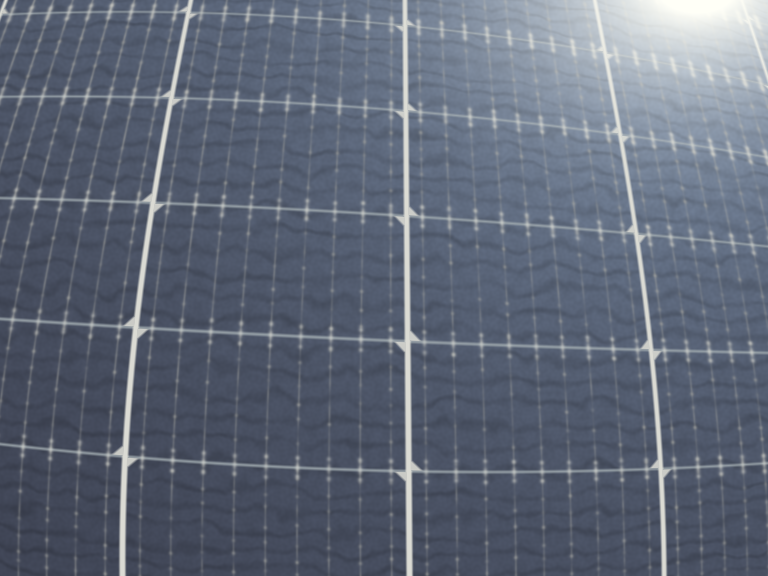
A Shadertoy shader for this texture:

```glsl
// Solar panel seen through a wide lens: a bent grid of half-cut cells with white gaps,
// corner notches, nine soldered busbars per cell, wavy dark ripples and a sun glare.
// Curved cell coordinates come from polynomials; strokes use distances in canvas heights.

const float BUSBARS = 9.15;        // busbar pitch per cell, with a small side margin
const float BEADS = 7.0;           // solder beads along each busbar
const float RIPPLES = 5.5;         // dark ripples per cell
const float LAST_ROW = 4.0;        // lowest visible row gap
const float SOFTNESS = 0.0028;     // edge blur, in canvas heights
const float COLUMN_GAP = 0.0108;   // half width, in cell widths
const float ROW_GAP = 0.0108;      // half width, in cell heights
const float BUS_RADIUS = 0.0023;   // soft radius of a busbar, in canvas heights
const float BEAD_RADIUS = 0.0042;  // soft radius of a solder bead
const float NOTCH = 0.108;         // corner notch reach, in cell heights
const float CELL_ASPECT = 2.1;
const vec2 SUN = vec2(1.21, 1.02);
const vec3 CELL_DARK = vec3(0.220, 0.235, 0.295);
const vec3 CELL_HAZE = vec3(0.495, 0.570, 0.670);
const vec3 GAP_WHITE = vec3(0.86, 0.86, 0.83);
const vec3 ROW_SILVER = vec3(0.62, 0.66, 0.68);
const vec3 BUS_SILVER = vec3(0.65, 0.65, 0.63);
const vec3 SUN_WHITE = vec3(1.0, 1.0, 0.97);

float hash(vec2 p) {
    vec3 q = fract(p.xyx * 0.1031);
    q += dot(q, q.yzx + 33.33);
    return fract((q.x + q.y) * q.z);
}

float cornerSlope(vec2 corner, vec2 offset) {
    float angle = 6.2832 * hash(corner);
    return dot(vec2(cos(angle), sin(angle)), offset);
}

float gradientNoise(vec2 p) {
    vec2 i = floor(p), f = fract(p);
    vec2 w = f * f * f * (f * (f * 6.0 - 15.0) + 10.0);
    vec2 e = vec2(1.0, 0.0);
    float low = mix(cornerSlope(i, f), cornerSlope(i + e, f - e), w.x);
    float high = mix(cornerSlope(i + e.yx, f - e.yx), cornerSlope(i + 1.0, f - 1.0), w.x);
    return mix(low, high, w.y);
}

float stroke(float dist, float halfWidth) {
    return 1.0 - smoothstep(halfWidth - SOFTNESS, halfWidth + SOFTNESS, dist);
}

float glow(float dist, float radius) {
    return exp(-dist * dist / (radius * radius));
}

// Canvas point to (column, row); whole numbers lie on the gaps, rows count downward.
vec2 panelCoord(vec2 p) {
    float t = p.y * p.y;
    float x = (p.x - 0.711 + 0.008 * p.y) * (0.747 + t * (0.22 + 0.035 * t));
    float column = x * (2.736 + x * (0.531 + x * 1.07));
    x = p.x - 0.705;
    float y = (1.0 - p.y - x * (0.104 + 0.1123 * x)) / (1.0 - x * (0.103 + 0.219 * x));
    float row = -0.345 + y * (7.966 + y * (-5.683 + y * 2.98));
    return vec2(column, row);
}

void mainImage(out vec4 fragColor, in vec2 fragCoord) {
    vec2 p = fragCoord / iResolution.y;
    vec2 cell = panelCoord(p);
    vec2 dx = dFdx(cell), dy = dFdy(cell);
    vec2 cellsPerUnit = iResolution.y * sqrt(dx * dx + dy * dy);

    // Cell surface: haze toward the sun, ripples and mottling
    float sunDist = length(p - SUN);
    float haze = exp(-1.4 * sunDist) + 0.17 * p.y * p.y;
    vec3 color = mix(CELL_DARK, CELL_HAZE, min(haze, 1.0));
    float wander = gradientNoise(vec2(p.x * 14.0, cell.y * 3.0))
                 + 0.4 * gradientNoise(vec2(p.x * 38.0, cell.y * 6.0));
    float phase = cell.y * RIPPLES + 0.7 * wander;
    float ripple = smoothstep(0.22, 0.5, abs(fract(phase) - 0.5));
    float patchiness = 0.75 + 0.7 * gradientNoise(vec2(p.x * 9.0, cell.y * 3.0 + 20.0));
    color *= 1.0 - 0.13 * ripple * patchiness;
    color *= 1.0 + 0.05 * gradientNoise(p * 45.0) + 0.05 * gradientNoise(p * 140.0);

    // Offsets from the nearest gaps
    vec2 gap = vec2(round(cell.x), min(round(cell.y), LAST_ROW));
    vec2 offset = cell - gap;
    vec2 dist = abs(offset) / cellsPerUnit;

    // Busbars, worn along their length, with uneven solder beads
    float across = fract(cell.x) - 0.5;
    float bar = clamp(round(across * BUSBARS), -4.0, 4.0);
    float barDist = abs(across - bar / BUSBARS) / cellsPerUnit.x;
    float barId = floor(cell.x) * 9.0 + bar;
    float wear = 0.20 + 0.30 * gradientNoise(vec2(barId * 3.7, cell.y * 8.0));
    wear += 0.25 * smoothstep(0.7, 0.0, p.x) * p.y;
    color = mix(color, BUS_SILVER, max(wear, 0.07) * glow(barDist, BUS_RADIUS));
    float beadRow = cell.y * BEADS;
    vec2 beadId = vec2(barId + 60.0, floor(beadRow) + 40.0);
    float beadCenter = 0.5 + 0.4 * (hash(beadId + 7.0) - 0.5);
    float beadDist = (fract(beadRow) - beadCenter) / BEADS / cellsPerUnit.y;
    float bead = glow(length(vec2(barDist, beadDist)), 0.85 * BEAD_RADIUS);
    color = mix(color, BUS_SILVER, 0.55 * hash(beadId) * bead);

    // Row gaps, short ribbon ticks crossing them and bead pairs beside them
    color = mix(color, ROW_SILVER, 0.85 * stroke(dist.y, ROW_GAP / cellsPerUnit.y));
    float sparkle = 0.4 * exp(-2.5 * sunDist);
    float tickGlow = 0.50 + 0.25 * hash(vec2(barId + 80.0, gap.y + 9.0)) + sparkle;
    float tick = glow(barDist, 0.0040) * glow(dist.y, 0.0080);
    color = mix(color, GAP_WHITE, min(0.75 * tickGlow * tick, 1.0));
    float lobe = 0.068 + 0.02 * hash(vec2(barId + 31.0, gap.y + 5.0 + step(0.0, offset.y)));
    float pairDist = length(vec2(barDist, dist.y - lobe / cellsPerUnit.y));
    color = mix(color, GAP_WHITE, min(0.62 * tickGlow * glow(pairDist, BEAD_RADIUS), 1.0));

    // Column gaps with notches on alternating diagonals
    float columnGap = stroke(dist.x, COLUMN_GAP / cellsPerUnit.x);
    float diagonal = mod(gap.x, 2.0) < 0.5 ? -1.0 : 1.0;
    float side = step(0.0, offset.x * offset.y * diagonal);
    float reach = abs(offset.x) * CELL_ASPECT + abs(offset.y) - NOTCH;
    float notch = side * stroke(0.7 * reach / cellsPerUnit.y, 0.0);
    notch *= smoothstep(0.0, SOFTNESS, dist.y);
    color = mix(color, GAP_WHITE, max(columnGap, 0.88 * notch));

    // Sun glare: a hot core inside a wide veil
    float sunReach = length((p - SUN) * vec2(0.75, 1.2));
    float glare = 1.0 * exp(-9.0 * sunReach) + 0.38 * exp(-14.0 * sunReach * sunReach);
    color = mix(color, SUN_WHITE, min(glare, 1.0));
    fragColor = vec4(color, 1.0);
}
```
